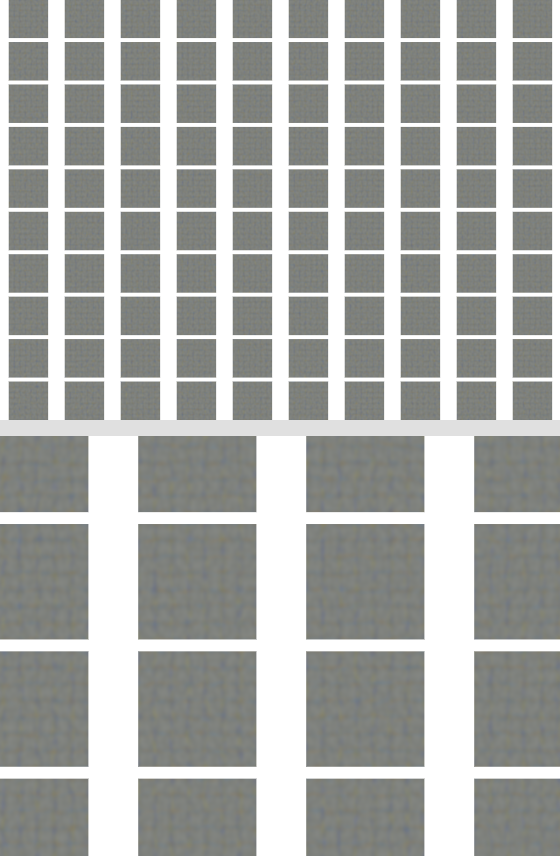
Top: the whole. Bottom: its middle third, enlarged.
Reproduce this pattern procedurally as a Shadertoy shader.

```glsl
// Ten by ten grid of grey woven swatches on white, with faint coloured flecks.

vec2 hashGradient(vec2 cell) {
    vec3 h = fract(cell.xyx * vec3(0.1031, 0.1030, 0.0973));
    h += dot(h, h.yzx + 33.33);
    float angle = 6.2832 * fract((h.x + h.y) * h.z);
    return vec2(cos(angle), sin(angle));
}

float gradientNoise(vec2 p) {
    vec2 i = floor(p), f = fract(p);
    vec2 u = f * f * f * (f * (f * 6.0 - 15.0) + 10.0);
    float a = dot(hashGradient(i), f);
    float b = dot(hashGradient(i + vec2(1, 0)), f - vec2(1, 0));
    float c = dot(hashGradient(i + vec2(0, 1)), f - vec2(0, 1));
    float d = dot(hashGradient(i + vec2(1, 1)), f - vec2(1, 1));
    return mix(mix(a, b, u.x), mix(c, d, u.x), u.y);
}

// Signed distance to an axis-aligned box
float boxDistance(vec2 p, vec2 halfSize) {
    vec2 d = abs(p) - halfSize;
    return length(max(d, 0.0)) + min(max(d.x, d.y), 0.0);
}

// uv spans 0..1 over one swatch
vec3 wovenCloth(vec2 uv, vec2 id) {
    vec2 q = uv * 7.0;
    vec2 seed = id * 17.0 + 40.0;

    // Seven soft threads each way, slightly bent
    float bend = 0.12 * gradientNoise(q * 0.8 + seed);
    vec2 thread = 0.5 + 0.5 * cos(6.2832 * (q + bend));
    thread *= thread;

    // Fine grain and opposing colour flecks along the threads
    float grain = gradientNoise(q * vec2(2.3, 1.9) + seed);
    float warm = gradientNoise(q * vec2(2.1, 1.3) + seed + 9.5);
    float cool = gradientNoise(q * vec2(1.3, 2.1) + seed + 23.7);

    vec3 colour = vec3(0.492, 0.502, 0.485);
    colour += 0.025 * grain - 0.012 * (thread.x + thread.y - 0.75);
    colour += vec3(0.05, 0.035, -0.06) * warm * thread.x;
    colour += vec3(-0.04, 0.005, 0.06) * cool * thread.y;
    return colour;
}

void mainImage(out vec4 fragColor, in vec2 fragCoord) {
    // Height is one unit; width is four thirds
    vec2 p = fragCoord / iResolution.xy * vec2(4.0 / 3.0, 1.0);
    float pixel = 1.0 / iResolution.y;

    // Repeat around swatch centres; the bottom row rests on the canvas edge
    vec2 pitch = vec2(4.0 / 30.0, 0.10104);
    vec2 halfSize = vec2(0.0469, 0.0458);
    vec2 centre = vec2(0.0677, 0.0458);
    vec2 id = floor((p - centre) / pitch + 0.5);
    vec2 local = p - centre - id * pitch;

    // Smooth swatch edges over the white ground
    float cover = clamp(0.5 - boxDistance(local, halfSize) / pixel, 0.0, 1.0);
    vec3 cloth = wovenCloth(local / halfSize * 0.5 + 0.5, id);
    fragColor = vec4(mix(vec3(1.0), cloth, cover), 1.0);
}
```
